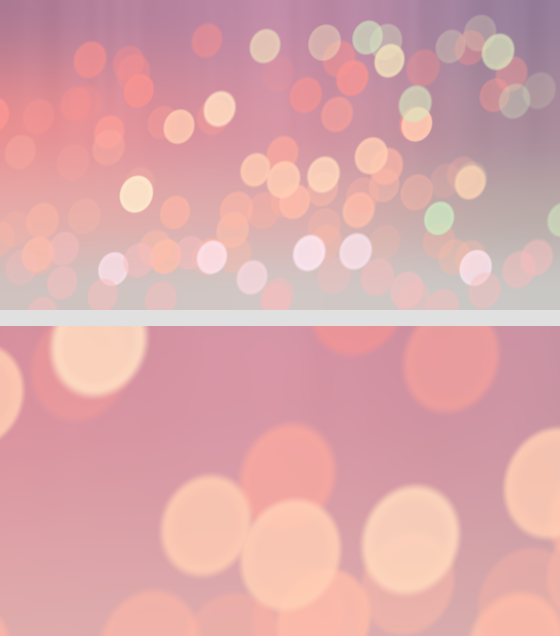
Top, the full canvas; bottom, a detail of the centre.
Reproduce this background procedurally as a Shadertoy shader.

```glsl
// Soft out-of-focus light discs over a mauve, rose and pale grey gradient.

float hash(float n) {
    return fract(sin(n * 12.9898) * 43758.5453);
}

float smoothNoise(float x) {
    float cell = floor(x);
    return mix(hash(cell), hash(cell + 1.0), smoothstep(0.0, 1.0, x - cell));
}

// Blend three colours from left to right.
vec3 across(vec3 left, vec3 middle, vec3 right, float x) {
    vec3 c = mix(left, middle, smoothstep(0.0, 0.5, x));
    return mix(c, right, smoothstep(0.5, 0.95, x));
}

vec3 backdrop(vec2 uv) {
    vec3 top = across(vec3(0.69, 0.49, 0.59), vec3(0.75, 0.54, 0.65), vec3(0.60, 0.50, 0.61), uv.x);
    vec3 rose = across(vec3(0.92, 0.57, 0.58), vec3(0.84, 0.58, 0.64), vec3(0.67, 0.55, 0.61), uv.x);
    vec3 blush = across(vec3(0.90, 0.67, 0.66), vec3(0.87, 0.68, 0.68), vec3(0.73, 0.67, 0.66), uv.x);
    vec3 haze = across(vec3(0.81, 0.76, 0.75), vec3(0.82, 0.78, 0.77), vec3(0.79, 0.78, 0.77), uv.x);
    vec3 c = mix(haze, blush, smoothstep(0.04, 0.34, uv.y));
    c = mix(c, rose, smoothstep(0.28, 0.62, uv.y));
    c = mix(c, top, smoothstep(0.58, 1.0, uv.y));
    // Faint vertical curtains of light.
    float streak = smoothNoise(uv.x * 22.0) + 0.5 * smoothNoise(uv.x * 61.0 + 7.0) - 0.75;
    return c + 0.03 * streak * smoothstep(0.3, 0.8, uv.y);
}

// Coverage of a tilted oval disc with a soft edge and a slightly stronger rim.
float disc(vec2 p, float radius, float softness) {
    float tilt = 0.4;
    p = mat2(cos(tilt), sin(tilt), -sin(tilt), cos(tilt)) * p;
    float d = length(p / vec2(0.9, 1.05)) - radius;
    float rim = 0.9 + 0.1 * smoothstep(-0.02, -0.006, d);
    return rim * (1.0 - smoothstep(-softness, softness, d));
}

// One scattered disc: low-discrepancy in x, random in y within the given box.
vec2 scatter(float i, float seed, vec2 low, vec2 high, float bias) {
    float x = fract(i * 0.618 + seed * 0.37) + 0.05 * (hash(i + seed) - 0.5);
    float y = pow(hash(i * 1.7 + seed + 3.1), bias);
    return mix(low, high, vec2(x, y));
}

vec3 addDisc(vec3 base, vec2 p, vec2 centre, vec3 tint, float alpha, float id) {
    float radius = 0.052 + 0.006 * hash(id + 5.3);
    float softness = 0.004 + 0.003 * hash(id + 9.1);
    return mix(base, tint, alpha * disc(p - centre, radius, softness));
}

void mainImage(out vec4 fragColor, in vec2 fragCoord) {
    vec2 uv = fragCoord / iResolution.xy;
    float aspect = iResolution.x / iResolution.y;
    vec2 scale = vec2(aspect, 1.0);
    vec2 p = uv * scale;
    vec3 color = backdrop(uv);

    // Coral discs above, turning to peach lower down.
    for (float i = 0.0; i < 58.0; i++) {
        vec2 c = scatter(i, 11.0, vec2(-0.01, 0.17), vec2(0.9, 0.94), 1.6);
        vec3 tint = mix(vec3(1.0, 0.73, 0.66), vec3(0.98, 0.58, 0.57), smoothstep(0.35, 0.75, c.y));
        tint += vec3(0.0, 0.06, 0.04) * (hash(i + 40.0) - 0.5);
        float alpha = mix(0.2, 0.85, hash(i + 61.0)) * mix(1.0, 0.6, smoothstep(0.7, 0.9, c.x));
        color = addDisc(color, p, c * scale, tint, alpha, i);
    }

    // Pink and lilac-white discs along the bottom.
    for (float i = 0.0; i < 24.0; i++) {
        vec2 c = scatter(i, 23.0, vec2(0.0, -0.02), vec2(1.0, 0.2), 1.0);
        float glow = hash(i + 83.0);
        vec3 tint = mix(vec3(0.97, 0.74, 0.74), vec3(0.99, 0.90, 0.94), smoothstep(0.3, 0.9, glow));
        color = addDisc(color, p, c * scale, tint, mix(0.35, 0.95, glow), i + 100.0);
    }

    // Glowing peach and cream discs through the middle.
    for (float i = 0.0; i < 9.0; i++) {
        vec2 c = scatter(i, 31.0, vec2(0.18, 0.36), vec2(0.88, 0.66), 1.0);
        vec3 tint = mix(vec3(1.0, 0.80, 0.70), vec3(1.0, 0.94, 0.82), pow(hash(i + 17.0), 2.0));
        color = addDisc(color, p, c * scale, tint, 0.88, i + 200.0);
    }

    // Pale green and straw discs toward the right.
    for (float i = 0.0; i < 11.0; i++) {
        vec2 c = scatter(i, 47.0, vec2(0.66, 0.2), vec2(1.02, 1.0), 0.8);
        vec3 tint = mix(vec3(0.90, 0.87, 0.72), vec3(0.80, 0.95, 0.78), hash(i + 29.0));
        color = addDisc(color, p, c * scale, tint, mix(0.2, 0.95, hash(i + 53.0)), i + 300.0);
    }

    // A few straw lights near the top.
    for (float i = 0.0; i < 3.0; i++) {
        vec2 c = scatter(i, 59.0, vec2(0.45, 0.78), vec2(0.75, 1.0), 1.0);
        color = addDisc(color, p, c * scale, vec3(0.95, 0.89, 0.74), mix(0.25, 0.9, hash(i + 71.0)), i + 400.0);
    }

    fragColor = vec4(clamp(color, 0.0, 1.0), 1.0);
}
```
